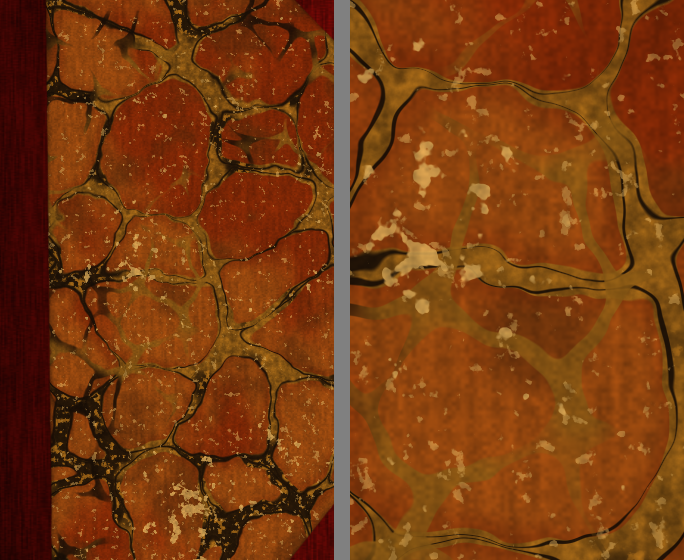
Left: the whole. Right: its middle third, enlarged.
Write a Shadertoy shader that draws this texture.

```glsl
#define CELLS 6.3
#define ROUNDING 14.0
#define VEIN_WIDTH 0.0062
#define SPINE_WIDTH 0.0925
#define ORANGE vec3(0.57, 0.27, 0.055)
#define RED vec3(0.49, 0.15, 0.02)
#define BROWN vec3(0.35, 0.16, 0.035)
#define OCHRE vec3(0.51, 0.33, 0.075)
#define INK vec3(0.09, 0.05, 0.02)
#define CREAM vec3(0.80, 0.62, 0.32)
#define LEATHER vec3(0.25, 0.018, 0.01)

float hash(vec2 p) {
    return fract(sin(dot(p, vec2(127.1, 311.7))) * 43758.5453);
}

vec2 hash2(vec2 p) {
    return vec2(hash(p), hash(p + 41.3));
}

float noise(vec2 p) {
    vec2 i = floor(p), f = fract(p);
    f = f * f * (3.0 - 2.0 * f);
    return mix(mix(hash(i), hash(i + vec2(1, 0)), f.x),
               mix(hash(i + vec2(0, 1)), hash(i + vec2(1, 1)), f.x), f.y);
}

float fbm(vec2 p) {
    float sum = 0.0, amp = 0.5;
    for (int i = 0; i < 4; i++) {
        sum += amp * noise(p);
        p = mat2(1.6, 1.2, -1.2, 1.6) * p + 7.3;
        amp *= 0.5;
    }
    return sum / 0.9375;
}

// Weighted cells: x = rounded distance to the border, y = cell shade
vec2 cells(vec2 p) {
    vec2 base = floor(p), nearest = vec2(0), nearestId = vec2(0);
    float best = 1e5;
    for (int k = 0; k < 25; k++) {
        vec2 id = base + vec2(k % 5 - 2, k / 5 - 2);
        vec2 r = id + hash2(id) - p;
        float d = dot(r, r) - 0.32 * hash(id + 9.7);
        if (d < best) { best = d; nearest = r; nearestId = id; }
    }
    float sum = 1e-6;
    for (int k = 0; k < 25; k++) {
        vec2 id = base + vec2(k % 5 - 2, k / 5 - 2);
        if (distance(id, nearestId) < 0.5) continue;
        vec2 r = id + hash2(id) - p;
        float d = dot(r, r) - 0.32 * hash(id + 9.7);
        sum += exp(-ROUNDING * 0.5 * (d - best) / max(length(r - nearest), 0.05));
    }
    return vec2(-log(sum) / ROUNDING, hash(nearestId + 3.1));
}

vec3 leather(vec2 p) {
    float streak = noise(p * vec2(330.0, 28.0));
    float weave = noise(p * vec2(190.0, 380.0));
    float tone = 0.55 + 0.4 * streak + 0.25 * weave + 0.5 * (fbm(p * vec2(25.0, 5.0)) - 0.5);
    return LEATHER * tone;
}

vec3 marble(vec2 p, float px) {
    // Paint blobs, with stains and paper grain
    vec2 warp = vec2(fbm(p * 9.0), fbm(p * 9.0 + 31.0)) - 0.5;
    vec2 ripple = vec2(noise(p * 38.0), noise(p * 38.0 + 17.0)) - 0.5;
    vec2 q = p + 0.065 * warp + 0.006 * ripple;
    vec2 cell = cells(q * CELLS + 2.6);
    float edge = cell.x / CELLS;
    float stain = fbm(p * vec2(7.0, 4.5) + 5.0);
    float middle = exp(-pow((p.y - 0.52) / 0.25, 2.0));
    float warmth = stain + 0.25 * (cell.y - 0.5) + 0.12 * (0.5 - middle);
    vec3 col = mix(RED, ORANGE, smoothstep(0.36, 0.6, warmth));
    col = mix(col, BROWN, 0.6 * smoothstep(0.52, 0.75, fbm(p * 13.0 + 60.0)));
    col = mix(col, RED * 0.85, 0.4 * smoothstep(0.025, 0.004, edge));

    // Ochre web with running ink lines and dark pools
    float swell = fbm(p * 11.0 + 80.0);
    float width = VEIN_WIDTH * mix(0.15, 1.9, smoothstep(0.3, 0.7, swell));
    float web = smoothstep(px, -px, edge - width);
    float flow = fbm(p * 8.0 + 120.0);
    float speckle = fbm(p * 140.0);
    col = mix(col, OCHRE * (0.7 + 0.6 * speckle), 0.92 * web);
    float offset = width * (1.8 * noise(p * 14.0 + 50.0) - 0.5);
    float lineWidth = 0.0026 * smoothstep(0.3, 0.65, flow);
    float ink = smoothstep(px, -px, abs(edge - offset) - lineWidth);
    float pool = web * smoothstep(0.5, 0.58, flow) * smoothstep(0.66, 0.52, speckle);
    col = mix(col, INK, max(0.92 * ink, 0.85 * pool));

    // Broken finer veins inside the blobs
    float fine = cells(q * CELLS * 1.9 + 19.0).x / (CELLS * 1.9);
    float broken = smoothstep(0.5, 0.64, fbm(p * 6.5 + 200.0));
    float thread = smoothstep(px, -px, fine - 0.0038 * broken) * broken;
    col = mix(col, mix(OCHRE, INK, smoothstep(0.42, 0.58, flow)), 0.85 * thread);

    // Flaked patches and small specks
    vec3 patches[4] = vec3[4](vec3(0.23, 0.54, 0.075), vec3(0.49, 0.16, 0.07),
                             vec3(0.35, 0.08, 0.09), vec3(0.56, 0.73, 0.04));
    float worn = 0.0;
    for (int i = 0; i < 4; i++) {
        vec2 r = (p - patches[i].xy) / patches[i].z;
        worn = max(worn, exp(-dot(r, r)));
    }
    float flake = smoothstep(0.0, 0.05, fbm(p * 58.0 + 11.0) - 0.80 + 0.20 * worn);
    float speck = smoothstep(0.68, 0.76, fbm(p * 125.0 + 70.0));
    col = mix(col, CREAM, max(0.85 * flake, 0.55 * speck));
    float grain = noise(p * 380.0) + noise(p * vec2(210.0, 35.0)) + speckle;
    return col * (0.73 + 0.18 * grain);
}

void mainImage(out vec4 fragColor, in vec2 fragCoord) {
    vec2 p = fragCoord / iResolution.y;
    float px = 1.0 / iResolution.y;
    float fromRight = iResolution.x / iResolution.y - p.x;
    vec3 col = marble(p, px);

    // Leather corners and spine, with a thin shadow along each
    float top = 0.7 * (fromRight + 0.97 * (1.0 - p.y) - 0.07);
    float bottom = 0.062 * (fromRight / 0.079 + p.y / 0.1 - 1.0);
    float corner = min(top, bottom);
    float spine = p.x - SPINE_WIDTH + 0.0104 * p.y + 0.0015 * (noise(p * 40.0) - 0.5);
    col *= 1.0 - 0.35 * exp(-max(min(spine, corner), 0.0) / 0.005);
    vec3 hide = leather(p);
    col = mix(col, hide * 1.45, smoothstep(px, -px, corner));
    col = mix(col, hide, smoothstep(px, -px, spine));
    fragColor = vec4(col, 1.0);
}
```
